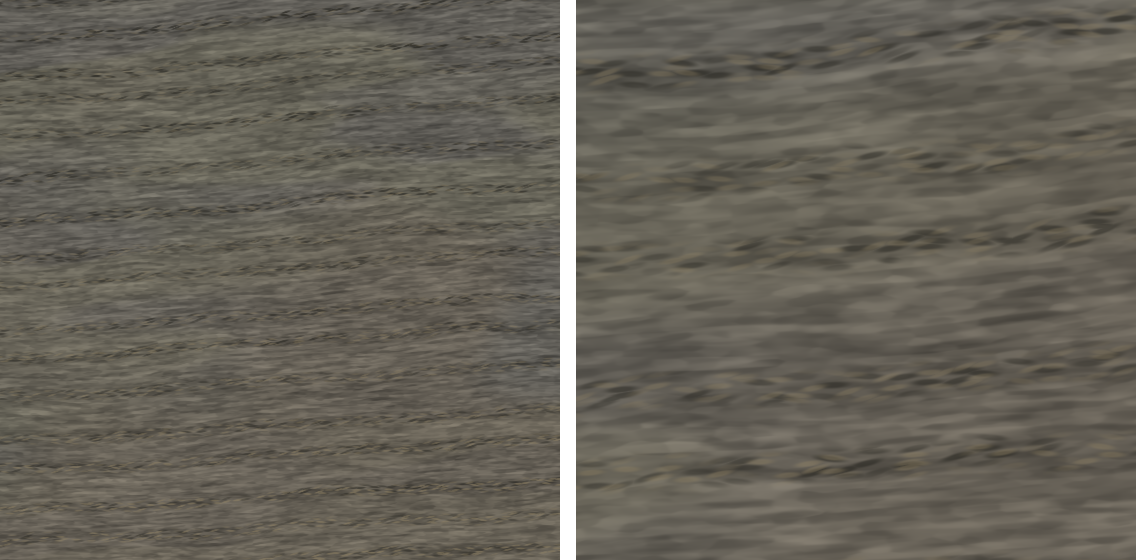
Left, the full canvas; right, a detail of the centre.
A WebGL 2 fragment shader for this texture:

```glsl
#version 300 es
precision highp float;

uniform vec2 u_resolution;
out vec4 fragColor;

const float RING_COUNT = 15.5;
const vec3 OLIVE_GREY = vec3(0.408, 0.398, 0.352);
const vec3 COOL_GREY = vec3(0.394, 0.384, 0.360);
const vec3 WARM_BROWN = vec3(0.418, 0.390, 0.345);
const vec3 PORE_DARK = vec3(0.165, 0.160, 0.138);
const vec3 FLECK_TAN = vec3(0.560, 0.505, 0.390);

vec2 hash2(vec2 cell, float seed) {
    vec3 q = fract(cell.xyx * vec3(0.1031, 0.1030, 0.0973) + seed * 0.137);
    q += dot(q, q.yzx + 33.33);
    return fract((q.xx + q.yz) * q.zy);
}

// Smooth cellular noise: random cell tones blended by distance, centred on 0.
float cellTone(vec2 p, float seed) {
    vec2 cell = floor(p);
    float total = 0.0;
    float weightSum = 0.0;
    for (int j = -1; j <= 1; j++) {
        for (int i = -1; i <= 1; i++) {
            vec2 id = cell + vec2(i, j);
            vec2 offset = p - id - hash2(id, seed);
            float weight = exp(-6.0 * dot(offset, offset));
            total += weight * hash2(id, seed + 5.0).x;
            weightSum += weight;
        }
    }
    return total / max(weightSum, 1e-5) - 0.5;
}

// Scattered dashes, one per cell, each with its own slant and strength.
float dashes(vec2 p, float seed) {
    vec2 cell = floor(p);
    float coverage = 0.0;
    for (int j = -1; j <= 1; j++) {
        for (int i = -1; i <= 1; i++) {
            vec2 id = cell + vec2(i, j);
            vec2 offset = p - id - hash2(id, seed);
            vec2 traits = hash2(id, seed + 9.0);
            offset.y -= offset.x * mix(-0.6, 0.9, traits.x);
            float shape = exp(-dot(offset * offset, vec2(5.0, 10.0)));
            shape = smoothstep(0.15, 0.85, shape);
            coverage = max(coverage, shape * smoothstep(0.05, 0.6, traits.y));
        }
    }
    return coverage;
}

// Height gained by the grain from left to right.
float grainRise(vec2 p) {
    float climb = mix(p.x, smoothstep(0.0, 1.0, p.x), 0.6);
    float waves = 0.0022 * sin(p.x * 12.0 + p.y * 9.0)
                + 0.0010 * sin(p.x * 29.0 - p.y * 23.0);
    return mix(0.045, 0.074, p.y) * climb + waves;
}

// Strength of the unevenly spaced porous bands at a grain height.
float ringBands(float height, float halfWidth) {
    float t = height * RING_COUNT;
    float band = 0.0;
    for (int i = -1; i <= 1; i++) {
        float ring = floor(t) + float(i);
        vec2 traits = hash2(vec2(ring, 3.0), 2.0);
        float centre = ring + 0.5 + 0.45 * (traits.x - 0.5);
        float d = (t - centre) / (RING_COUNT * halfWidth);
        band = max(band, exp(-d * d * d * d) * mix(0.8, 1.0, traits.y));
    }
    return band;
}

void main() {
    vec2 p = gl_FragCoord.xy / u_resolution.y;
    vec2 grain = vec2(p.x, p.y - grainRise(p));

    // Broad drift of hue across the board
    float coolness = cellTone(grain * vec2(3.0, 15.0), 1.0);
    float warmth = cellTone(p * vec2(2.5, 4.0), 2.0) + 0.35 * (0.5 - p.y);
    vec3 color = mix(OLIVE_GREY, COOL_GREY, smoothstep(-0.2, 0.25, coolness));
    color = mix(color, WARM_BROWN, 0.7 * smoothstep(-0.1, 0.35, warmth));

    // Fibres, from wide streaks to fine hairs
    float fibre = 0.08 * cellTone(grain * vec2(4.0, 40.0), 3.0)
                + 0.16 * cellTone(grain * vec2(13.0, 120.0), 4.0)
                + 0.27 * cellTone(grain * vec2(26.0, 230.0), 6.0)
                + 0.20 * cellTone(grain * vec2(75.0, 270.0), 7.0);
    color *= 1.0 + fibre;

    // Thin dark strokes between the bands
    float strokes = dashes(grain * vec2(17.0, 150.0), 13.0);
    color *= 1.0 - 0.09 * strokes * smoothstep(-0.2, 0.25, coolness);

    // Porous bands: soft shade, dark pores, pale flecks
    float wobble = 0.006 * cellTone(grain * vec2(28.0, 24.0), 8.0);
    float band = ringBands(grain.y + wobble, 0.0100);
    float presence = 0.88 + 0.5 * cellTone(grain * vec2(8.0, 16.0), 10.0);
    float pores = dashes(grain * vec2(42.0, 145.0), 11.0);
    float flecks = dashes(grain * vec2(50.0, 165.0) + 0.4, 12.0);
    color *= 1.0 - 0.10 * band * presence;
    color = mix(color, PORE_DARK, band * presence * pores * mix(0.52, 0.78, p.y));
    color = mix(color, FLECK_TAN, band * flecks * mix(0.58, 0.24, p.y));

    fragColor = vec4(color, 1.0);
}
```
